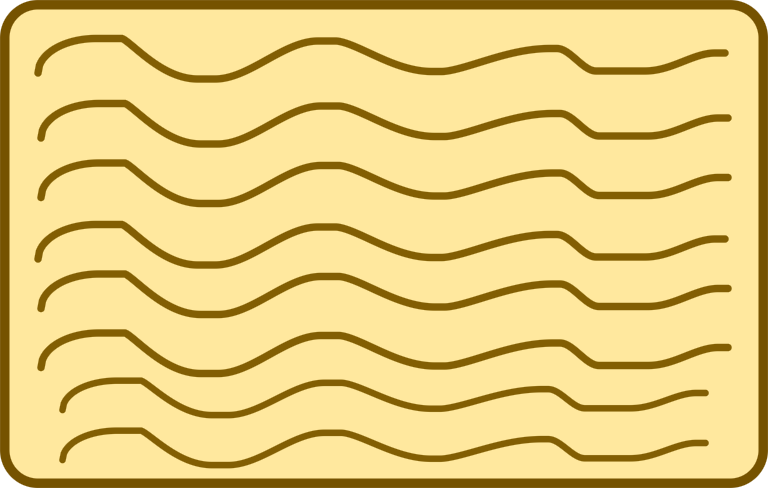
A WebGL 2 fragment shader for this pattern:

```glsl
#version 300 es
precision highp float;
// A cream panel with a rounded brown frame and eight stacked hand-drawn waves.
// Each wave is one height profile (a round hook plus eased ramps), traced
// as short capsules; the two lowest waves are smaller and inset.

#define SHEET vec2(768.0, 488.0)   // design units spanning the canvas
#define FRAME_WIDTH 9.5
#define CORNER_RADIUS 38.0
#define STROKE_RADIUS 3.7
#define WAVE_LENGTH 687.0
#define TRACE_STEP 1.5
#define SMALL_SCALE vec2(0.936, 0.85)
#define CREAM vec3(1.0, 0.91, 0.62)
#define FRAME_BROWN vec3(0.46, 0.32, 0.0)
#define WAVE_BROWN vec3(0.51, 0.37, 0.01)

uniform vec2 u_resolution;
out vec4 fragColor;

const int WAVE_COUNT = 8;

// Depth of each wave's left end below the top edge
const float START_DEPTH[WAVE_COUNT] = float[WAVE_COUNT](
    73.0, 138.0, 197.5, 259.0, 308.5, 367.5, 410.0, 460.0);

// Eased height change between two positions; bias below 1 bends it early
float ramp(float x, float from, float to, float rise, float bias) {
    float t = clamp((x - from) / (to - from), 0.0, 1.0);
    return rise * smoothstep(0.0, 1.0, pow(t, bias));
}

// Height of the wave above its left end
float waveHeight(float x) {
    float h = 1.0 - clamp(x / 58.0, 0.0, 1.0);
    float y = 34.5 * sqrt(1.0 - h * h);
    y += ramp(x, 84.0, 160.0, -40.5, 0.65);
    y += ramp(x, 177.0, 280.0, 38.0, 1.0);
    y += ramp(x, 298.0, 394.0, -30.5, 0.8);
    y += ramp(x, 404.0, 512.0, 23.0, 0.8);
    y += ramp(x, 519.0, 558.0, -22.5, 1.0);
    y += ramp(x, 606.0, 677.0, 18.0, 1.1);
    return y;
}

vec2 wavePoint(float x) {
    x = clamp(x, 0.0, WAVE_LENGTH);
    return vec2(x, waveHeight(x));
}

float segmentDistance(vec2 p, vec2 a, vec2 b) {
    vec2 ab = b - a;
    float t = clamp(dot(p - a, ab) / max(dot(ab, ab), 1e-5), 0.0, 1.0);
    return length(p - a - ab * t);
}

// Distance to the part of one wave that lies near p
float waveDistance(vec2 p, vec2 start, vec2 scale) {
    float middle = floor((p.x - start.x) / (scale.x * TRACE_STEP));
    vec2 a = start + scale * wavePoint((middle - 4.0) * TRACE_STEP);
    float d = 1e3;
    for (int k = -3; k <= 5; k++) {
        vec2 b = start + scale * wavePoint((middle + float(k)) * TRACE_STEP);
        d = min(d, segmentDistance(p, a, b));
        a = b;
    }
    return d;
}

float roundedBox(vec2 p, vec2 halfSize, float radius) {
    vec2 q = abs(p) - halfSize + radius;
    return length(max(q, 0.0)) + min(max(q.x, q.y), 0.0) - radius;
}

// Coverage of a shape from its signed distance
float cover(float d, float pixel) {
    return clamp(0.5 - d / pixel, 0.0, 1.0);
}

void main() {
    vec2 p = gl_FragCoord.xy / u_resolution * SHEET;
    float pixel = 1.15 * SHEET.x / u_resolution.x;

    // Nearest wave edge
    float stroke = 1e3;
    for (int i = 0; i < WAVE_COUNT; i++) {
        bool isSmall = i >= 6;
        float left = isSmall ? 62.5 : (i % 3 == 0 ? 38.0 : 41.0);
        vec2 start = vec2(left, SHEET.y - START_DEPTH[i]);
        if (abs(p.y - start.y - 14.0) > 40.0) continue;
        vec2 scale = isSmall ? SMALL_SCALE : vec2(1.0);
        float radius = STROKE_RADIUS * (isSmall ? 0.88 : 1.0);
        stroke = min(stroke, waveDistance(p, start, scale) - radius);
    }

    // Frame, panel and strokes over white corners
    float panel = roundedBox(p - 0.5 * SHEET, 0.5 * SHEET, CORNER_RADIUS);
    vec3 color = mix(vec3(1.0), FRAME_BROWN, cover(panel, pixel));
    color = mix(color, CREAM, cover(panel + FRAME_WIDTH, pixel));
    color = mix(color, WAVE_BROWN, cover(stroke, pixel));
    fragColor = vec4(color, 1.0);
}
```
